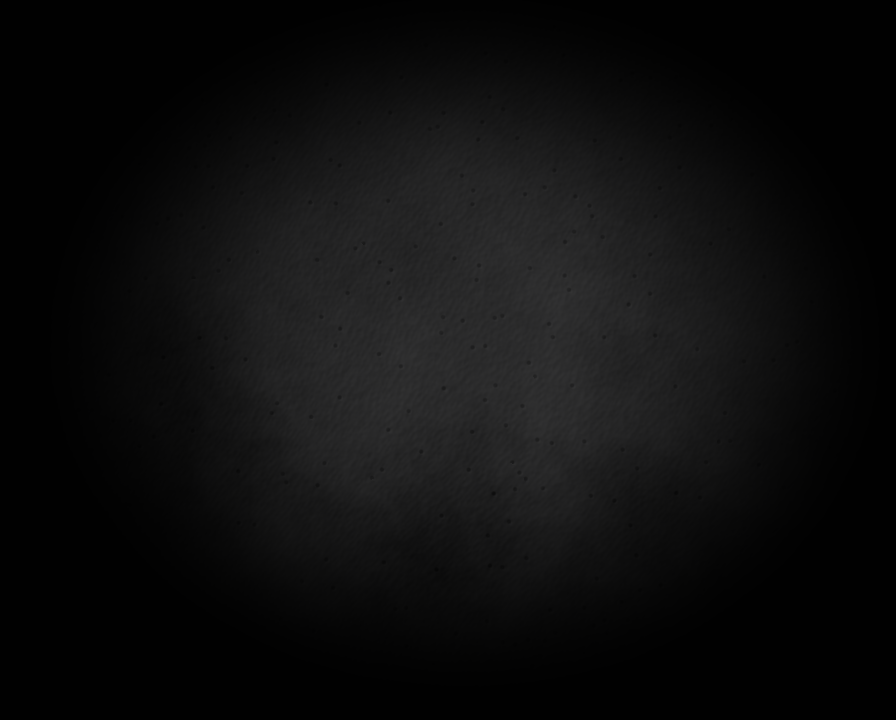
Write a WebGL 2 fragment shader that draws this texture.

```glsl
#version 300 es
precision highp float;

uniform vec2 u_resolution;
out vec4 fragColor;

const vec3 BLACK = vec3(0.004);
const vec3 PLASTER = vec3(0.152, 0.152, 0.154);

// Soft stains: centre x, centre y, radius, tone (negative is darker)
const int STAIN_COUNT = 11;
const vec4 STAINS[STAIN_COUNT] = vec4[STAIN_COUNT](
    vec4(0.62, 0.31, 0.075, -0.26), vec4(0.87, 0.29, 0.080, -0.26),
    vec4(0.86, 0.50, 0.050, -0.18), vec4(0.56, 0.67, 0.080, -0.12),
    vec4(0.24, 0.50, 0.110, -0.25), vec4(0.24, 0.33, 0.120, -0.20),
    vec4(0.57, 0.20, 0.090, -0.22), vec4(0.75, 0.45, 0.080, 0.17),
    vec4(0.57, 0.48, 0.085, 0.11), vec4(0.77, 0.59, 0.060, 0.12),
    vec4(0.66, 0.77, 0.140, 0.08));

vec2 hash2(vec2 cell) {
    vec2 k = vec2(dot(cell, vec2(127.1, 311.7)), dot(cell, vec2(269.5, 183.3)));
    return fract(sin(k) * 43758.5);
}

mat2 rotation(float angle) {
    float c = cos(angle), s = sin(angle);
    return mat2(c, s, -s, c);
}

// x: distance to the nearest cell point, y: random value of that cell
vec2 cellular(vec2 q) {
    vec2 base = floor(q), f = q - base;
    vec2 nearest = vec2(8.0, 0.0);
    for (int j = -1; j <= 1; j++) {
        for (int i = -1; i <= 1; i++) {
            vec2 offset = vec2(i, j);
            vec2 seed = hash2(base + offset);
            float d = length(offset + seed - f);
            if (d < nearest.x) nearest = vec2(d, fract(seed.x * 7.3 + seed.y * 3.1));
        }
    }
    return nearest;
}

// Rotated, warped sine octaves, roughly -1 to 1
float layeredSines(vec2 q, int octaves) {
    float sum = 0.0, amplitude = 0.5;
    mat2 turn = rotation(1.13);
    for (int i = 0; i < octaves; i++) {
        vec2 warp = 1.4 * sin(q.yx * 0.73 + float(i) * 2.1);
        sum += amplitude * sin(q.x + warp.x) * cos(q.y + warp.y);
        q = turn * q * 1.83 + 4.7;
        amplitude *= 0.68;
    }
    return sum;
}

float stainTone(vec2 p, float raggedness) {
    float tone = 0.0;
    for (int i = 0; i < STAIN_COUNT; i++) {
        vec2 d = (p - STAINS[i].xy) / STAINS[i].z;
        tone += STAINS[i].w * exp(-dot(d, d) * (1.0 + raggedness));
    }
    return tone;
}

// Trowel grooves that bend across the wall, plus rounder grit
float surfaceHeight(vec2 p) {
    vec2 bent = p + 0.018 * sin(p.yx * vec2(9.0, 7.0) + 1.0);
    vec2 along = rotation(-0.95) * bent;
    float grooves = cellular(along * vec2(55.0, 150.0)).x;
    float grit = cellular(p * 125.0 + 17.0).x;
    return 0.6 * grooves + 0.5 * grit;
}

// Sparse small holes, one in a few cells
float pits(vec2 p, float scale, float density) {
    vec2 cell = cellular(p * scale);
    return step(1.0 - density, cell.y) * (1.0 - smoothstep(0.08, 0.27, cell.x));
}

float vignette(vec2 p, vec2 centre, vec2 radii) {
    float r = length((p - centre) / radii);
    return 1.0 - smoothstep(0.28, 1.07, r);
}

void main() {
    vec2 p = gl_FragCoord.xy / u_resolution.y;
    p.x *= 1.243 * u_resolution.y / u_resolution.x;

    // Broad clouds and stains
    float clouds = layeredSines(p * 15.0 + 3.0, 6);
    float mottle = layeredSines(p * 62.0 + 9.0, 4);
    float lowerWall = 1.0 - smoothstep(0.25, 0.65, p.y);
    float tone = 1.0 + stainTone(p, 0.5 * clouds);
    tone += clouds * mix(0.07, 0.14, lowerWall) + 0.055 * mottle;

    // Relief lit from the upper left
    vec2 lightStep = vec2(-0.0022, 0.0022);
    float relief = surfaceHeight(p) - surfaceHeight(p + lightStep);
    tone += 0.20 * relief;

    // Holes with a faint lit rim
    float hole = pits(p, 62.0, 0.09);
    float rim = pits(p + lightStep, 62.0, 0.09);
    tone += 0.12 * max(rim - hole, 0.0) - 0.30 * hole;

    // Light pool fading into the dark border
    float glow = vignette(p, vec2(0.645, 0.525), vec2(0.565, 0.47));
    vec3 color = BLACK + PLASTER * glow * max(tone, 0.0);
    fragColor = vec4(color, 1.0);
}
```
